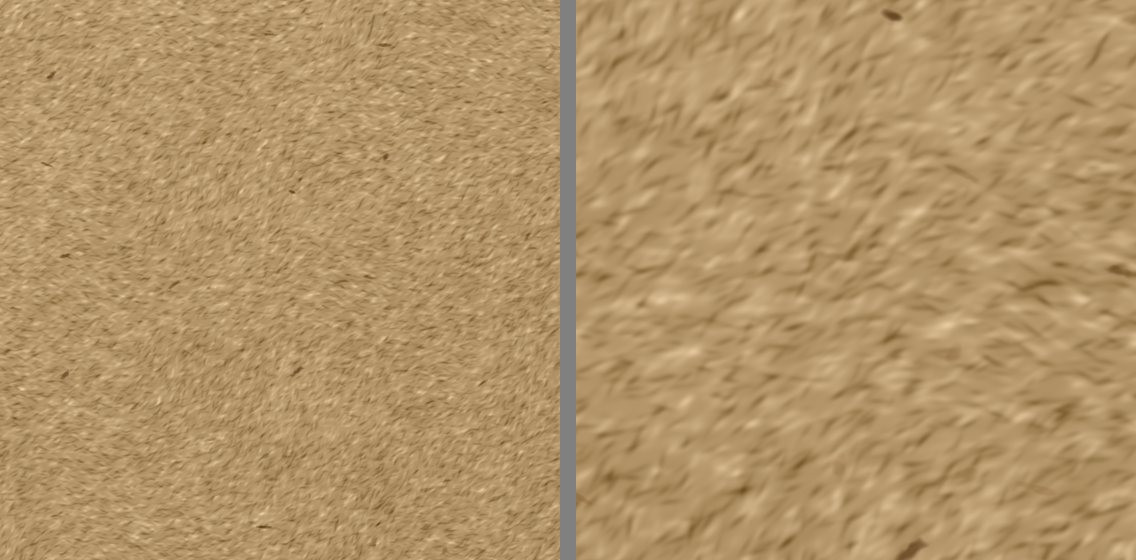
Left: the whole. Right: its middle third, enlarged.
Write a WebGL 1 fragment shader that draws this texture.

```glsl
precision highp float;
// Brown kraft paper: short matted fibres, soft mottling and a few dark flecks.

uniform vec2 u_resolution;

const vec3 PAPER = vec3(0.698, 0.582, 0.407);
const vec3 TONE_TINT = vec3(1.0, 1.0, 1.06);
const vec3 FLECK_BROWN = vec3(0.50, 0.34, 0.16);
const vec3 FLECK_DARK = vec3(0.33, 0.20, 0.07);

const float FIBRE_CELLS = 71.0;      // fibre cells across the canvas
const int FIBRES_PER_CELL = 6;
const float FIBRE_LENGTH = 0.0066;
const float LIGHT_WIDTH = 0.0025;
const float DARK_WIDTH = 0.0019;
const float DARK_WEIGHT = 1.3;
const float FIBRE_ANGLE = 0.38;      // main lie of the fibres, radians
const float ANGLE_DRIFT = 1.0;
const float ANGLE_SPREAD = 0.8;
const float FIBRE_CONTRAST = 0.083;
const float MOTTLE_CONTRAST = 0.06;
const float SHADE_CONTRAST = 0.035;

vec2 hash2(vec2 p) {
  vec3 q = fract(p.xyx * vec3(0.1031, 0.1030, 0.0973));
  q += dot(q, q.yzx + 33.33);
  return fract((q.xx + q.yz) * q.zy);
}

float noise(vec2 p) {
  vec2 i = floor(p);
  vec2 f = fract(p);
  f = f * f * (3.0 - 2.0 * f);
  float low = mix(hash2(i).x, hash2(i + vec2(1.0, 0.0)).x, f.x);
  float high = mix(hash2(i + vec2(0.0, 1.0)).x, hash2(i + 1.0).x, f.x);
  return mix(low, high, f.y);
}

// Rotates an offset into the frame of a line at the given angle.
vec2 alongLine(vec2 d, float angle) {
  float c = cos(angle);
  float s = sin(angle);
  return vec2(c * d.x + s * d.y, c * d.y - s * d.x);
}

// Sum of randomly placed light and dark strokes around the point.
float fibres(vec2 p) {
  vec2 home = floor(p * FIBRE_CELLS);
  float sum = 0.0;
  for (int y = -1; y <= 1; y++) {
    for (int x = -1; x <= 1; x++) {
      vec2 cell = home + vec2(float(x), float(y));
      float drift = (noise(cell * 0.09 + 40.0) - 0.5) * ANGLE_DRIFT;
      for (int k = 0; k < FIBRES_PER_CELL; k++) {
        vec2 seed = cell + float(k + 1) * vec2(113.0, 71.0);
        vec2 place = (cell + hash2(seed)) / FIBRE_CELLS;
        vec2 trait = hash2(seed + 531.0);
        vec2 turn = hash2(seed + 877.0);
        float angle = FIBRE_ANGLE + drift + (turn.x + turn.y - 1.0) * ANGLE_SPREAD;
        float weight = trait.x * 2.0 - 1.0;
        float isDark = step(weight, 0.0);
        float width = mix(LIGHT_WIDTH, DARK_WIDTH, isDark);
        float span = FIBRE_LENGTH * mix(0.7, 1.25, trait.y);
        vec2 d = alongLine(p - place, angle) / vec2(span, width);
        sum += weight * mix(1.0, DARK_WEIGHT, isDark) * exp(-dot(d, d));
      }
    }
  }
  return sum;
}

// Sparse soft-edged slivers, at most one in each cell; size is the half extent.
float flecks(vec2 p, float cells, float chance, vec2 size) {
  vec2 cell = floor(p * cells);
  vec2 place = (cell + 0.25 + 0.5 * hash2(cell + 17.0 * cells)) / cells;
  vec2 trait = hash2(cell + 29.0 * cells);
  vec2 shape = hash2(cell + 43.0 * cells);
  float angle = FIBRE_ANGLE + (shape.x - 0.5) * 1.8;
  vec2 halfSize = size * mix(vec2(0.55), vec2(1.1), shape.yx);
  vec2 d = alongLine(p - place, angle) / halfSize;
  float ragged = (noise(p * 240.0) - 0.5) * 0.6;
  float cover = 1.0 - smoothstep(0.35, 1.25, length(d) + ragged);
  return cover * step(trait.x, chance) * mix(0.5, 1.0, trait.y);
}

void main() {
  vec2 p = gl_FragCoord.xy / u_resolution.y;

  // Matted fibres over clumps of slightly darker pulp
  vec2 lie = alongLine(p, FIBRE_ANGLE);
  float mottle = noise(lie * vec2(32.0, 55.0) + 90.0) * 0.6
               + noise(lie * vec2(9.0, 14.0) + 20.0) * 0.4 - 0.5;
  float shade = (p.y - 0.5) * 0.6 - (p.x - 0.5) * 0.4;
  float tone = fibres(p) * FIBRE_CONTRAST
             + mottle * MOTTLE_CONTRAST
             + shade * SHADE_CONTRAST;
  vec3 color = PAPER + TONE_TINT * tone;

  // Faint brown slivers and rare dark specks
  float brown = flecks(p, 17.0, 0.35, vec2(0.011, 0.004));
  float dark = flecks(p, 5.0, 0.3, vec2(0.013, 0.0045));
  color = mix(color, FLECK_BROWN, brown * 0.45);
  color = mix(color, FLECK_DARK, dark * 0.85);

  gl_FragColor = vec4(clamp(color, 0.0, 1.0), 1.0);
}
```
